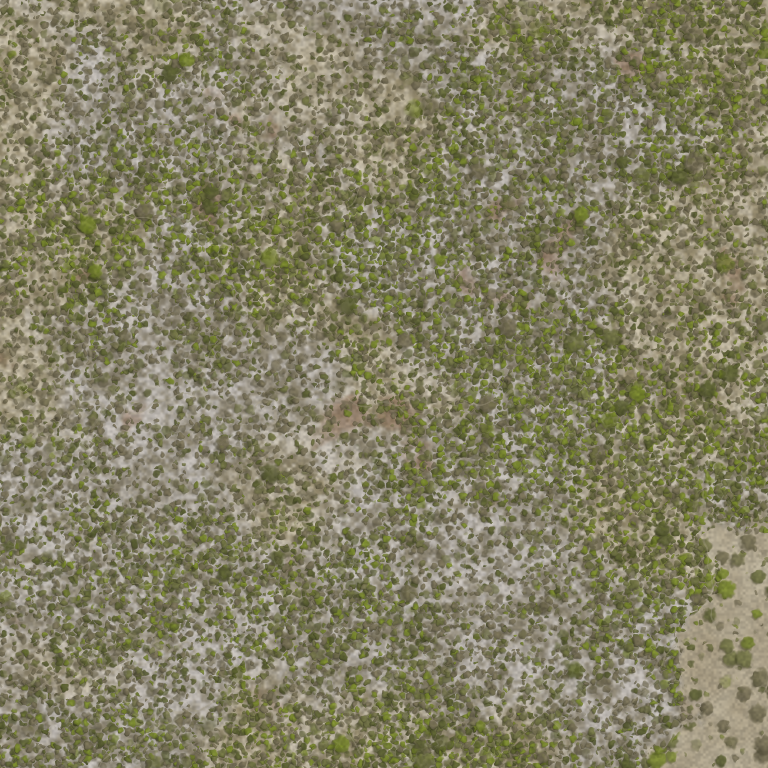
Write a WebGL 2 fragment shader that draws this texture.

```glsl
#version 300 es
precision highp float;
// Aerial view of pale scrubland: scattered shrubs, dry tufts and a sandy clearing.

uniform vec2 u_resolution;
out vec4 fragColor;

float hash(vec2 p) {
    return fract(sin(dot(p, vec2(127.1, 311.7))) * 43758.5453);
}

float valueNoise(vec2 p) {
    vec2 cell = floor(p);
    vec2 f = fract(p);
    f = f * f * (3.0 - 2.0 * f);
    float low = mix(hash(cell), hash(cell + vec2(1.0, 0.0)), f.x);
    float high = mix(hash(cell + vec2(0.0, 1.0)), hash(cell + vec2(1.0)), f.x);
    return mix(low, high, f.y);
}

float fbm(vec2 p) {
    float sum = 0.0;
    float amplitude = 0.5;
    for (int i = 0; i < 5; i++) {
        sum += amplitude * valueNoise(p);
        p = mat2(1.6, 1.2, -1.2, 1.6) * p + 17.3;
        amplitude *= 0.5;
    }
    return sum / 0.97;
}

// Pale soil with grey, warm and reddish patches
vec3 groundColour(vec2 p) {
    float tone = 0.55 * fbm(p * 28.0 + 3.0) + 0.45 * valueNoise(p * 170.0);
    vec3 soil = mix(vec3(0.53, 0.50, 0.41), vec3(0.75, 0.73, 0.68), smoothstep(0.2, 0.75, tone));
    float warmth = smoothstep(0.4, 0.65, fbm(p * 6.0 + 41.0));
    soil *= mix(vec3(0.99, 0.99, 1.03), vec3(1.01, 0.99, 0.94), warmth);
    float rust = smoothstep(0.69, 0.8, fbm(p * 11.0 + 77.0));
    return mix(soil, vec3(0.54, 0.43, 0.34), 0.6 * rust);
}

// Foliage from dry grey-brown through olive to fresh green
vec3 foliageColour(float pick, float lush) {
    vec3 dry = vec3(0.47, 0.44, 0.34);
    vec3 olive = vec3(0.45, 0.46, 0.27);
    vec3 dark = vec3(0.36, 0.38, 0.20);
    vec3 fresh = vec3(0.48, 0.54, 0.18);
    float t = pick + 0.35 * (lush - 0.5);
    vec3 c = mix(dry, olive, smoothstep(0.2, 0.42, t));
    c = mix(c, dark, smoothstep(0.5, 0.6, t));
    return mix(c, fresh, smoothstep(0.72, 0.82, t));
}

// One layer of round shrubs, each with a small cast shadow
vec3 addShrubs(vec3 base, vec2 p, float cells, float cover, float lush, float opacity, float pixel) {
    vec2 q = p * cells;
    vec2 home = floor(q);
    for (int y = -1; y <= 1; y++) {
        for (int x = -1; x <= 1; x++) {
            vec2 cell = home + vec2(x, y);
            vec2 seed = cell + cells * 0.37;
            float present = smoothstep(-0.04, 0.04, cover - hash(seed + 5.1));
            vec2 centre = cell + 0.15 + 0.7 * vec2(hash(seed), hash(seed + 19.7));
            float radius = mix(0.28, 0.56, hash(seed + 31.3));
            float soft = 0.15 + 0.6 * pixel * cells / radius;
            vec2 offset = (q - centre) / radius;
            float d = length(offset);
            float shadow = 1.0 - smoothstep(1.0 - soft, 1.0 + soft, length(offset + vec2(0.22, 0.2)));
            float body = 1.0 - smoothstep(1.0 - soft, 1.0 + soft, d);
            vec3 leaf = foliageColour(hash(seed + 47.9), lush);
            leaf *= 1.06 - 0.16 * d + 0.08 * dot(offset, vec2(0.7));
            base = mix(base, base * vec3(0.68, 0.68, 0.63), shadow * present * opacity);
            base = mix(base, leaf, body * present * opacity);
        }
    }
    return base;
}

// Sandy area along the lower right edge
float clearingMask(vec2 p) {
    float border = mix(0.87, 1.04, smoothstep(0.1, 0.5, p.y));
    border += 0.16 * (fbm(p * 13.0 + 9.0) - 0.5);
    return smoothstep(-0.008, 0.014, p.x - border);
}

void main() {
    vec2 p = gl_FragCoord.xy / u_resolution.y;
    float pixel = 1.0 / u_resolution.y;

    // Ragged outlines
    vec2 ragged = vec2(valueNoise(p * 230.0), valueNoise(p * 230.0 + 53.0)) - 0.5;
    vec2 plantPos = p + 0.0045 * ragged;

    // Broad vegetation pattern
    float clearing = clearingMask(p);
    float patches = 0.6 * fbm(p * 4.5 + 12.0) + 0.4 * fbm(p * 19.0 + 30.0);
    float lush = smoothstep(0.3, 0.7, patches + 0.12 * (0.5 - p.y) * (1.0 - p.x));
    float cover = mix(0.26, 0.72, lush) * (1.0 - 0.93 * clearing);

    // Soil and sand
    vec3 sand = mix(vec3(0.60, 0.55, 0.45), vec3(0.75, 0.72, 0.64), fbm(p * 24.0));
    vec3 colour = mix(groundColour(p), sand, clearing);

    // Plants, from low tufts to large bushes
    colour = addShrubs(colour, plantPos, 85.0, cover, lush - 0.55, 0.55, pixel);
    colour = addShrubs(colour, plantPos, 165.0, cover * 0.85, lush, 0.8, pixel);
    colour = addShrubs(colour, plantPos, 112.0, cover * 0.7, lush, 0.9, pixel);
    colour = addShrubs(colour, plantPos, 46.0, 0.07 * lush + 0.28 * clearing, 0.4, 0.8, pixel);

    // Faint winding trails
    float trail = abs(fbm(p * 5.0 + 63.0) - 0.5);
    colour = mix(colour, vec3(0.63, 0.60, 0.51), 0.35 * (1.0 - smoothstep(0.002, 0.008, trail)));

    // Fine grain
    colour *= 0.91 + 0.18 * valueNoise(p * 290.0 + 7.0);
    fragColor = vec4(colour, 1.0);
}
```
